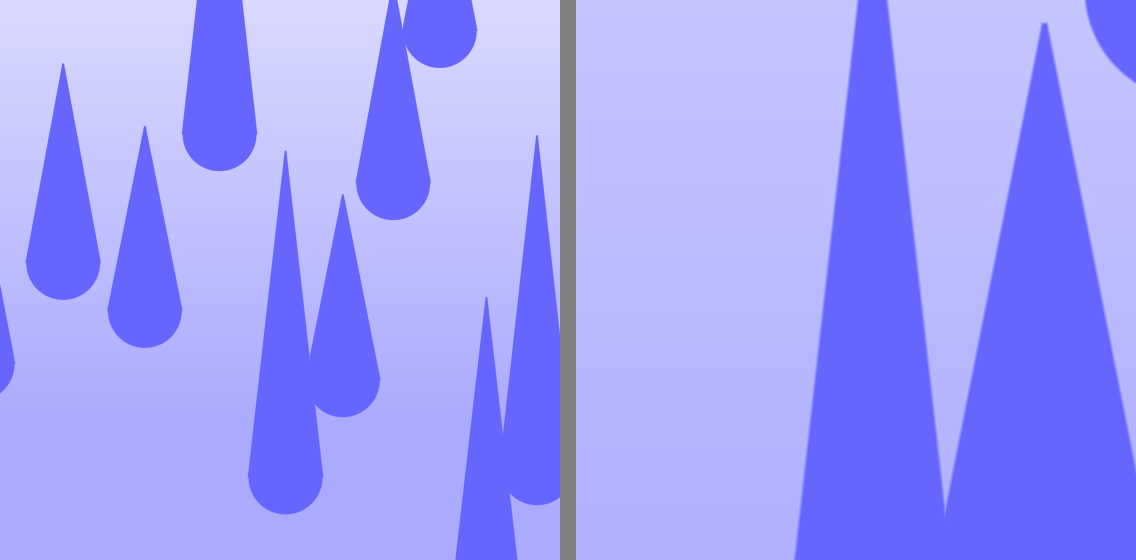
Left, the full canvas; right, a detail of the centre.
A three.js fragment shader for this pattern:

```glsl
// Scattered teardrops with long pointed tails falling over a pale blue gradient.
#define DROP_COUNT 10
#define RADIUS 0.066
#define SHORT_TAIL 0.345
#define LONG_TAIL 0.58
#define TIP_WIDTH 0.0015
#define EDGE 0.0013
#define HORIZON 0.245
#define SKY_LOW vec3(0.667, 0.667, 1.0)
#define SKY_HIGH vec3(0.85, 0.85, 1.0)
#define DROP_COLOR vec3(0.4, 0.4, 1.0)

varying vec2 vUv;

// Round bulb at the origin joined to a straight cone pointing up.
float teardrop(vec2 p, float tail) {
  float bulb = length(p) - RADIUS;
  float halfWidth = RADIUS * (1.0 - p.y / tail) + TIP_WIDTH;
  float slope = RADIUS / tail;
  float side = (abs(p.x) - halfWidth) / sqrt(1.0 + slope * slope);
  float cone = max(side, max(-p.y, p.y - tail));
  return min(bulb, cone);
}

// Uneven columns; heights swing more strongly towards the right.
vec2 dropCenter(float i) {
  float zigzag = 0.12 * (2.0 * mod(i, 2.0) - 1.0);
  float x = -0.04 + 0.118 * i + 0.08 * sin(0.45 * i);
  float y = 0.47 + zigzag + 0.075 * i * sin(1.6 * i - 8.8);
  return vec2(x, y);
}

// Mixed short and long tails with a slight variation.
float tailLength(float i) {
  float isLong = step(2.5, mod(i, 5.0));
  return mix(SHORT_TAIL, LONG_TAIL, isLong) + 0.015 * sin(2.3 * i);
}

void main() {
  // Flat lower sky, linear fade above the horizon.
  float fade = clamp((vUv.y - HORIZON) / (1.0 - HORIZON), 0.0, 1.0);
  vec3 color = mix(SKY_LOW, SKY_HIGH, fade);

  // Union of all drops.
  float dist = 1.0;
  for (int n = 0; n < DROP_COUNT; n++) {
    float i = float(n);
    dist = min(dist, teardrop(vUv - dropCenter(i), tailLength(i)));
  }

  float coverage = 1.0 - smoothstep(-EDGE, EDGE, dist);
  gl_FragColor = vec4(mix(color, DROP_COLOR, coverage), 1.0);
}
```
